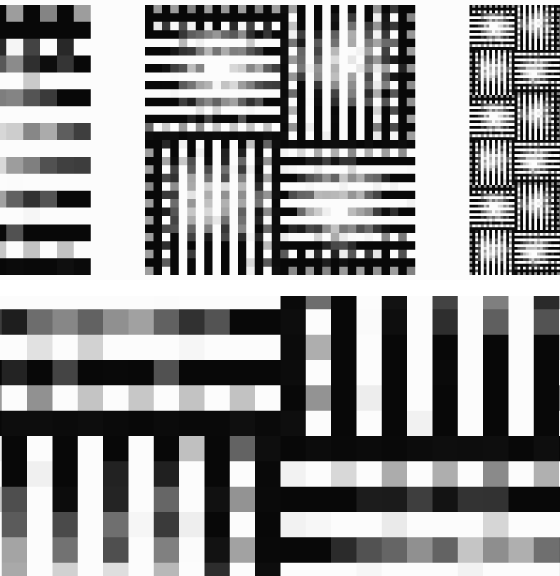
Top: the whole. Bottom: its middle third, enlarged.
Write a WebGL 2 fragment shader that draws this pattern.

```glsl
#version 300 es
precision highp float;

uniform vec2 u_resolution;
out vec4 fragColor;

// Layout, in canvas heights
const float PANEL_SIZE = 0.965;
const float PANEL_PITCH = 1.159;
const vec2 PANEL_ORIGIN = vec2(-0.641, 0.0175);
const vec3 PANEL_REPEATS = vec3(0.5, 1.0, 3.0);

// Weave, in cells
const float BLOCK_CELLS = 16.0;
const float LINE_CENTER = 6.5;
const float LINE_FULL = 2.2;
const float LINE_FALLOFF = 0.3;
const vec2 GLOW_CENTER = vec2(6.5, 7.2);
const vec2 GLOW_SHIFT = vec2(2.5, 0.3);
const float GLOW_LEVEL = 1.12;
const float GLOW_FALLOFF = 0.185;
const float CELL_WEAR = 0.42;
const float LINE_WEAR = 0.26;

const vec3 PAPER = vec3(0.99);
const vec3 INK = vec3(0.03);
const int SAMPLES = 4;

float hash(vec2 p) {
    vec3 q = fract(p.xyx * vec3(0.1031, 0.1030, 0.0973));
    q += dot(q, q.yzx + 33.33);
    return fract((q.x + q.y) * q.z);
}

// Brightness of one cell in the repeating 2 x 2 pinwheel of blocks
float weave(vec2 cell) {
    vec2 block = floor(cell / BLOCK_CELLS);
    vec2 local = cell - block * BLOCK_CELLS;
    bool horizontal = block.x == block.y;

    // along: position on a stripe; across: distance from the black border
    float along = horizontal ? local.x : local.y;
    float across = horizontal ? local.y : local.x;
    bool flipped = horizontal ? block.y < 0.5 : block.x < 0.5;
    if (flipped) across = BLOCK_CELLS - 1.0 - across;

    bool onLine = mod(across, 2.0) > 0.5;
    bool onDot = mod(along, 2.0) > 0.5;
    float cellNoise = hash(cell + 7.0) - 0.5;
    float lineNoise = hash(vec2(across, 3.0 + block.x + 2.0 * block.y)) - 0.5;
    float wear = CELL_WEAR * cellNoise + LINE_WEAR * lineNoise;

    // Solid border stripe
    if (across < 0.5) return 0.03 * hash(cell);

    // Light stripes break into dots away from the middle
    if (onLine) {
        float offset = abs(across - LINE_CENTER);
        if (onDot) return 1.06 - 0.45 * smoothstep(6.5, 8.5, offset) + 0.5 * min(wear, 0.0);
        return LINE_FULL - LINE_FALLOFF * offset + 1.4 * wear;
    }

    // Dark stripes fade into a pale glow
    vec2 center = GLOW_CENTER;
    if (block.x + block.y < 0.5) center += GLOW_SHIFT;
    float radius = length(vec2(along, across) - center);
    float glow = GLOW_LEVEL - GLOW_FALLOFF * radius;
    return glow + wear + (onDot ? 0.08 : 0.0);
}

vec3 scene(vec2 p) {
    vec2 q = vec2(p.x, 1.0 - p.y) - PANEL_ORIGIN;
    float panel = clamp(floor(q.x / PANEL_PITCH), 0.0, 2.0);
    q.x -= panel * PANEL_PITCH;
    vec2 uv = q / PANEL_SIZE;
    if (any(lessThan(uv, vec2(0.0))) || any(greaterThanEqual(uv, vec2(1.0)))) return PAPER;

    float repeats = PANEL_REPEATS[int(panel)];
    vec2 cell = floor(fract(uv * repeats) * 2.0 * BLOCK_CELLS);
    return mix(INK, PAPER, clamp(weave(cell), 0.0, 1.0));
}

void main() {
    // Box filter over the pixel footprint
    vec3 color = vec3(0.0);
    for (int y = 0; y < SAMPLES; y++) {
        for (int x = 0; x < SAMPLES; x++) {
            vec2 jitter = (vec2(x, y) + 0.5) / float(SAMPLES) - 0.5;
            color += scene((gl_FragCoord.xy + jitter) / u_resolution.y);
        }
    }
    fragColor = vec4(color / float(SAMPLES * SAMPLES), 1.0);
}
```
